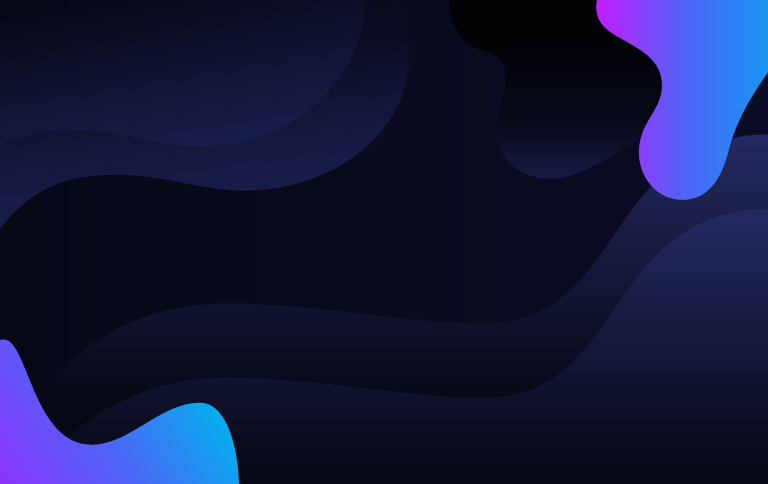
This background is drawn by a WebGL 1 fragment shader. Its source:

```glsl
precision highp float;

uniform vec2 u_resolution;

#define CURVE_STEPS 16
#define WAVE_DROP 0.1535
#define NIGHT_LEFT vec3(0.024, 0.032, 0.085)
#define NIGHT_RIGHT vec3(0.040, 0.047, 0.145)
#define INDIGO vec3(0.095, 0.110, 0.285)
#define SLATE vec3(0.140, 0.160, 0.375)
#define INK vec3(0.008, 0.009, 0.015)
#define MAGENTA vec3(0.75, 0.12, 1.00)
#define VIOLET vec3(0.55, 0.20, 0.98)
#define BLUE vec3(0.31, 0.39, 0.965)
#define AZURE vec3(0.09, 0.58, 0.95)
#define CYAN vec3(0.03, 0.67, 0.94)

// Path state: the point tested, the pen, and what the outline has yielded so far
vec2 testPoint, pen, pathStart;
float nearestSq, side;

void moveTo(vec2 point, vec2 start) {
  testPoint = point;
  pen = pathStart = start;
  nearestSq = 1e3;
  side = 1.0;
}

// Adds a straight edge: nearest squared distance and even-odd crossing
void lineTo(vec2 end) {
  vec2 edge = end - pen;
  vec2 rel = testPoint - pen;
  vec2 off = rel - edge * clamp(dot(rel, edge) / max(dot(edge, edge), 1e-9), 0.0, 1.0);
  nearestSq = min(nearestSq, dot(off, off));
  if ((pen.y > testPoint.y) != (end.y > testPoint.y)) {
    if (rel.x < edge.x * rel.y / edge.y) side = -side;
  }
  pen = end;
}

// Adds a cubic Bezier as short straight edges
void curveTo(vec2 c1, vec2 c2, vec2 end) {
  vec2 start = pen;
  for (int i = 1; i <= CURVE_STEPS; i++) {
    float t = float(i) / float(CURVE_STEPS);
    float s = 1.0 - t;
    lineTo(s * s * s * start + 3.0 * s * t * (s * c1 + t * c2) + t * t * t * end);
  }
}

// Closes the path and returns its smooth coverage
float fill() {
  lineTo(pathStart);
  return clamp(0.5 - side * sqrt(nearestSq) * u_resolution.y, 0.0, 1.0);
}

float upperOuterWave(vec2 p) {
  moveTo(p, vec2(-0.02, 0.50));
  curveTo(vec2(0.06, 0.62), vec2(0.15, 0.639), vec2(0.244, 0.639));
  curveTo(vec2(0.344, 0.639), vec2(0.417, 0.606), vec2(0.51, 0.606));
  curveTo(vec2(0.698, 0.606), vec2(0.852, 0.73), vec2(0.852, 0.88));
  curveTo(vec2(0.852, 0.927), vec2(0.84, 0.969), vec2(0.823, 1.01));
  lineTo(vec2(-0.02, 1.01));
  return fill();
}

float upperInnerWave(vec2 p) {
  moveTo(p, vec2(-0.02, 0.69));
  curveTo(vec2(0.046, 0.72), vec2(0.094, 0.732), vec2(0.15, 0.732));
  curveTo(vec2(0.25, 0.732), vec2(0.323, 0.697), vec2(0.427, 0.697));
  curveTo(vec2(0.594, 0.697), vec2(0.762, 0.824), vec2(0.762, 1.01));
  lineTo(vec2(-0.02, 1.01));
  return fill();
}

float lowerWave(vec2 p) {
  moveTo(p, vec2(0.062, 0.149));
  curveTo(vec2(0.156, 0.305), vec2(0.312, 0.373), vec2(0.469, 0.373));
  curveTo(vec2(0.667, 0.373), vec2(0.833, 0.332), vec2(1.01, 0.332));
  curveTo(vec2(1.312, 0.332), vec2(1.25, 0.724), vec2(1.615, 0.724));
  lineTo(vec2(1.615, -0.01));
  lineTo(vec2(0.062, -0.01));
  return fill();
}

float darkDrip(vec2 p) {
  moveTo(p, vec2(0.935, 1.01));
  curveTo(vec2(0.935, 0.948), vec2(0.958, 0.913), vec2(1.0, 0.898));
  curveTo(vec2(1.031, 0.888), vec2(1.054, 0.876), vec2(1.054, 0.844));
  curveTo(vec2(1.054, 0.807), vec2(1.035, 0.772), vec2(1.035, 0.724));
  curveTo(vec2(1.035, 0.672), vec2(1.083, 0.631), vec2(1.146, 0.631));
  curveTo(vec2(1.212, 0.631), vec2(1.271, 0.678), vec2(1.344, 0.72));
  lineTo(vec2(1.44, 0.79));
  lineTo(vec2(1.44, 1.01));
  return fill();
}

float brightDrip(vec2 p) {
  moveTo(p, vec2(1.246, 1.01));
  curveTo(vec2(1.233, 0.965), vec2(1.252, 0.942), vec2(1.296, 0.919));
  curveTo(vec2(1.333, 0.898), vec2(1.379, 0.876), vec2(1.379, 0.824));
  curveTo(vec2(1.379, 0.77), vec2(1.331, 0.749), vec2(1.331, 0.685));
  curveTo(vec2(1.331, 0.631), vec2(1.371, 0.587), vec2(1.421, 0.587));
  curveTo(vec2(1.473, 0.587), vec2(1.502, 0.627), vec2(1.517, 0.685));
  curveTo(vec2(1.533, 0.751), vec2(1.567, 0.805), vec2(1.61, 0.865));
  lineTo(vec2(1.62, 1.01));
  return fill();
}

float brightHill(vec2 p) {
  moveTo(p, vec2(-0.02, 0.295));
  lineTo(vec2(0.008, 0.299));
  curveTo(vec2(0.058, 0.299), vec2(0.069, 0.081), vec2(0.19, 0.081));
  curveTo(vec2(0.271, 0.081), vec2(0.333, 0.168), vec2(0.417, 0.168));
  curveTo(vec2(0.475, 0.168), vec2(0.498, 0.066), vec2(0.498, -0.01));
  lineTo(vec2(-0.02, -0.01));
  return fill();
}

// Three colours evenly spaced along t
vec3 ramp(vec3 a, vec3 b, vec3 c, float t) {
  t = clamp(t, 0.0, 1.0) * 2.0;
  return mix(mix(a, b, min(t, 1.0)), c, max(t - 1.0, 0.0));
}

void main() {
  vec2 p = gl_FragCoord.xy / u_resolution * vec2(1.6, 1.0);
  vec3 night = mix(NIGHT_LEFT, NIGHT_RIGHT, p.x / 1.6);
  vec3 color = night;

  // Upper waves, fading out toward the top
  float glow = smoothstep(0.98, 0.58, p.y + 0.12 * (0.5 - p.x));
  color = mix(color, mix(night, INDIGO, glow), upperOuterWave(p));
  glow = clamp((1.02 - p.y + 0.15 * (p.x - 0.4)) / 0.32, 0.0, 1.0);
  color = mix(color, mix(night, INDIGO, glow), upperInnerWave(p));

  // Lower waves: one outline repeated further down
  for (int i = 0; i < 2; i++) {
    vec2 q = p + vec2(0.0, WAVE_DROP * float(i));
    glow = clamp((q.y - 0.18) / 0.54, 0.0, 1.0);
    color = mix(color, mix(NIGHT_LEFT, SLATE, glow), lowerWave(q));
  }

  // Dark drip with a lit tip
  vec3 drip = mix(INDIGO, NIGHT_LEFT, smoothstep(0.60, 0.77, p.y));
  drip = mix(drip, INK, smoothstep(0.74, 0.96, p.y));
  color = mix(color, drip, darkDrip(p));

  // Bright corner shapes
  color = mix(color, ramp(MAGENTA, BLUE, AZURE, (p.x - 1.25) / 0.35), brightDrip(p));
  color = mix(color, ramp(VIOLET, BLUE, CYAN, dot(p, vec2(1.85, 1.16))), brightHill(p));

  gl_FragColor = vec4(color, 1.0);
}
```
